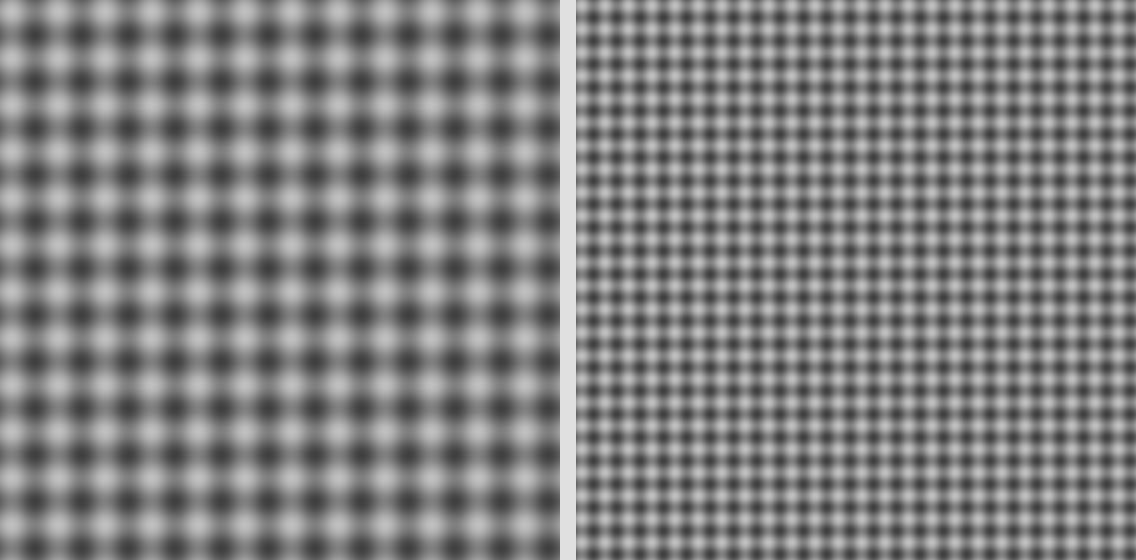
Left, the tile; right, the same tile 2 across and 2 down.
This pattern is drawn by a WebGL 1 fragment shader. Its source:

```glsl
precision highp float;
// Soft grey plaid: the sum of a horizontal and a vertical sine wave.

uniform vec2 u_resolution;

const float TAU = 6.2831853;
const vec2 REPEATS = vec2(12.0);      // whole waves across and down
const vec2 PHASE = vec2(0.0, 0.5);    // in waves, from the lower left
const float MID_GREY = 0.5;
const float AMPLITUDE = 0.125;        // swing of each wave

float plaid(vec2 uv) {
  // fract keeps the angle small and the tiling exact
  vec2 wave = sin(TAU * fract(uv * REPEATS + PHASE));
  return MID_GREY + AMPLITUDE * (wave.x + wave.y);
}

void main() {
  vec2 uv = gl_FragCoord.xy / u_resolution;
  gl_FragColor = vec4(vec3(plaid(uv)), 1.0);
}
```
